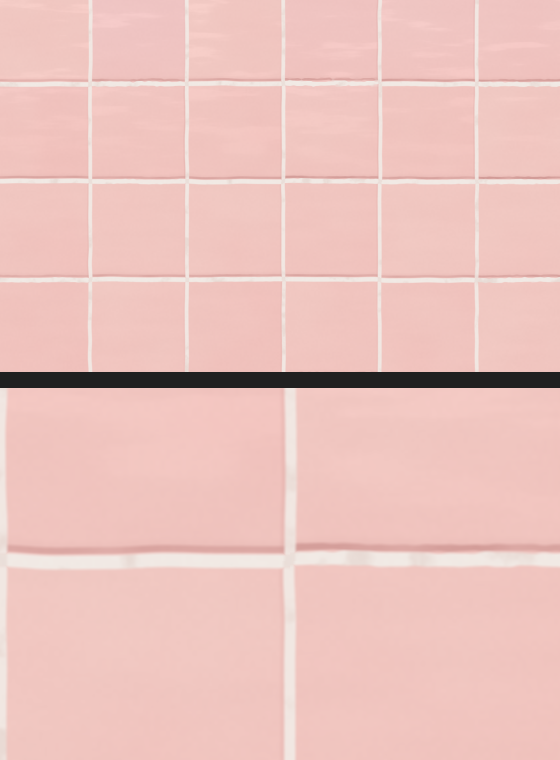
Top, the full canvas; bottom, a detail of the centre.
Write a Shadertoy shader that draws this texture.

```glsl
// Glazed pink wall tiles in a square grid with pale, slightly uneven grout.
// Signed distances to the nearest joints give grout and shadow; hashed cells
// and value noise vary the glaze, the joint edges and the chipped spots.

const vec2 PITCH = vec2(0.2598, 0.2637);   // tile spacing, in canvas heights
const vec2 ORIGIN = vec2(0.2422, 0.2480);  // one crossing of the joints
const vec2 JOINT = vec2(0.0050, 0.0062);   // half widths: upright, level

const vec3 GLAZE_LIGHT = vec3(0.943, 0.787, 0.762);
const vec3 GLAZE_DEEP = vec3(0.940, 0.755, 0.735);
const vec3 GLAZE_COOL = vec3(0.935, 0.770, 0.772);
const vec3 GROUT = vec3(0.945, 0.915, 0.895);
const vec3 GROUT_WORN = vec3(0.900, 0.840, 0.815);
const vec3 SHADOW = vec3(0.810, 0.590, 0.575);

float hash(vec2 p) {
    vec3 q = fract(p.xyx * vec3(0.1031, 0.1030, 0.0973));
    q += dot(q, q.yzx + 33.33);
    return fract((q.x + q.y) * q.z);
}

float noise(vec2 p) {
    vec2 i = floor(p), f = fract(p);
    f = f * f * (3.0 - 2.0 * f);
    return mix(mix(hash(i), hash(i + vec2(1, 0)), f.x),
               mix(hash(i + vec2(0, 1)), hash(i + vec2(1, 1)), f.x), f.y);
}

float fbm(vec2 p) {
    float sum = 0.0, gain = 0.5;
    for (int i = 0; i < 4; i++) {
        sum += gain * noise(p);
        p = p * 2.03 + 17.3;
        gain *= 0.5;
    }
    return sum / 0.9375;
}

// Soft band around a line: 1 inside, 0 outside.
float band(float dist, float halfWidth, float blur) {
    return 1.0 - smoothstep(halfWidth - blur, halfWidth + blur, abs(dist));
}

// Fired glaze: one tone per tile, cloudy mottling and faint level streaks.
vec3 glaze(vec2 p, vec2 cell, vec2 local) {
    vec2 shift = cell * 7.31 + 40.0;
    float clouds = fbm(p * 9.0 + shift) - 0.5;
    float streaks = fbm(p * vec2(7.0, 38.0) + shift) - 0.5;
    float tone = 0.5 + 0.65 * (hash(cell + 31.0) - 0.5) + 0.7 * clouds
               + 0.25 * (local.x - local.y);
    vec3 color = mix(GLAZE_LIGHT, GLAZE_DEEP, clamp(tone, 0.0, 1.0));
    float cool = smoothstep(0.6, 1.0, p.y) * hash(cell + 57.0);
    color = mix(color, GLAZE_COOL, 0.7 * cool);
    float sheen = smoothstep(0.45, 0.9, p.y) * smoothstep(0.05, 0.25, streaks);
    return color + 0.022 * sheen + 0.012 * streaks;
}

void mainImage(out vec4 fragColor, in vec2 fragCoord) {
    vec2 p = fragCoord / iResolution.y;
    float blur = max(0.0022, 0.75 / iResolution.y);

    // Tile indices, and the nearest joints with signed distances to them
    vec2 grid = (p - ORIGIN) / PITCH;
    vec2 cell = floor(grid);
    vec2 joint = floor(grid + 0.5);
    vec2 dist = (grid - joint) * PITCH;

    // Each joint segment sits a little off line and wavers along its length
    vec2 upright = vec2(joint.x, cell.y) + 83.0;
    vec2 level = vec2(cell.x, joint.y) + 127.0;
    dist.x += 0.0018 * (hash(upright) - 0.5)
            + 0.0022 * (noise(vec2(p.y * 24.0, joint.x * 9.0 + 60.0)) - 0.5);
    dist.y += 0.0030 * (hash(level) - 0.5)
            + 0.0026 * (noise(vec2(p.x * 20.0, joint.y * 9.0 + 90.0)) - 0.5);

    // Chipped edges on a few segments
    float rough = pow(hash(level + 11.0), 4.0);
    float chips = rough * (noise(p * vec2(95.0, 150.0) + 20.0) - 0.5);

    vec3 color = glaze(p, cell, fract(grid) - 0.5);

    // Rounded lower tile edge, shaded just above each level joint
    float rim = band(dist.y - 0.013, 0.005, 0.005);
    color = mix(color, GLAZE_DEEP * 0.97, 0.5 * rim);
    float depth = mix(0.45, 1.0, hash(level + 5.0))
                * mix(0.6, 1.0, noise(vec2(p.x * 30.0, joint.y + 50.0)));
    float shade = band(dist.y - 0.0105 + 0.005 * chips, 0.0030, blur);
    color = mix(color, SHADOW, depth * shade);

    // Faint shading beside the upright joints
    float side = band(dist.x + 0.0062, 0.0025, blur);
    color = mix(color, SHADOW, 0.22 * hash(upright + 9.0) * side);

    // Grout, dulled in worn patches and where joints cross
    float levelGrout = band(dist.y, JOINT.y + 0.007 * chips, blur);
    float uprightGrout = band(dist.x, JOINT.x, blur);
    float wear = smoothstep(0.52, 0.85, fbm(p * 34.0 + 5.0));
    wear = max(0.75 * wear, 0.55 * levelGrout * uprightGrout);
    vec3 grout = mix(GROUT, GROUT_WORN, wear);
    color = mix(color, grout, max(levelGrout, 0.93 * uprightGrout));

    // Fine surface grain
    color += 0.006 * (noise(p * 210.0) - 0.5);
    fragColor = vec4(clamp(color, 0.0, 1.0), 1.0);
}
```
